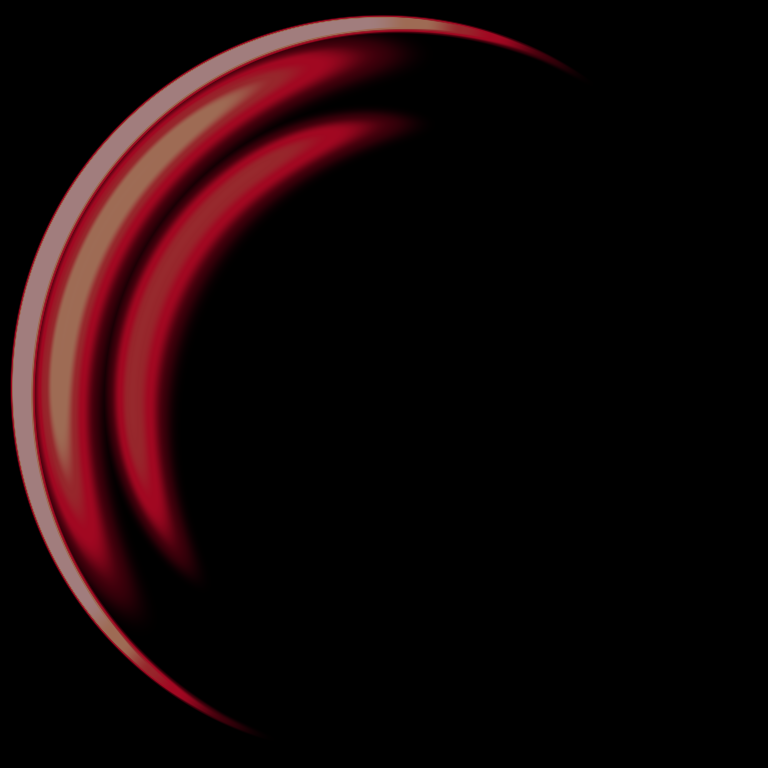
Give the GLSL for this background, as a WebGL 1 fragment shader.

```glsl
precision highp float;
// Dark sphere edged on its upper left by nested, glowing red crescents.
uniform vec2 u_resolution;

// Soft ridge with separate falloffs toward the centre and the outside.
float ridge(float r, float peak, float innerWidth, float outerWidth) {
  float d = r - peak;
  float k = d / (d < 0.0 ? innerWidth : outerWidth);
  return exp(-k * k);
}

// Heat ramp: black, maroon, crimson, brick, tan, dusty pink.
vec3 heatColor(float heat) {
  vec3 c = mix(vec3(0.0), vec3(0.23, 0.0, 0.04), smoothstep(0.03, 0.24, heat));
  c = mix(c, vec3(0.63, 0.03, 0.13), smoothstep(0.2, 0.48, heat));
  c = mix(c, vec3(0.59, 0.15, 0.17), smoothstep(0.5, 0.66, heat));
  c = mix(c, vec3(0.62, 0.42, 0.33), smoothstep(0.66, 0.82, heat));
  return mix(c, vec3(0.63, 0.49, 0.49), smoothstep(0.88, 0.98, heat));
}

void main() {
  vec2 p = (gl_FragCoord.xy - 0.5 * u_resolution) / min(u_resolution.x, u_resolution.y);
  p -= vec2(-0.001, -0.005);
  float r = length(p);

  // Angular lighting, strongest toward the upper left
  float facing = dot(p / max(r, 0.001), vec2(-0.899, 0.438));
  float lit = max(facing, 0.0);

  // Pale outer rim, thinning toward its tips
  float rimInner = 0.474 - 0.021 * lit;
  float rim = smoothstep(rimInner - 0.006, rimInner + 0.005, r)
            * (1.0 - smoothstep(0.481, 0.487, r))
            * smoothstep(-0.25, 0.55, facing);

  // Broad tan crescent with a fine streak on its outer side
  float tanBand = 0.89 * smoothstep(0.2, 0.97, lit)
                * ridge(r, 0.443 - 0.0225 * lit, 0.023 + 0.021 * lit, 0.03);
  tanBand += 0.07 * smoothstep(0.5, 0.9, lit) * ridge(r, 0.444, 0.003, 0.004);

  // Inner crimson crescent, fading softly toward the centre
  float innerBand = 0.68 * smoothstep(0.15, 0.85, lit)
                  * ridge(r, 0.357 - 0.034 * lit, 0.013 + 0.03 * lit, 0.013 + 0.016 * lit);

  float disc = 1.0 - smoothstep(0.483, 0.487, r);
  float heat = max(rim, disc * max(tanBand, innerBand));
  gl_FragColor = vec4(heatColor(heat), 1.0);
}
```
